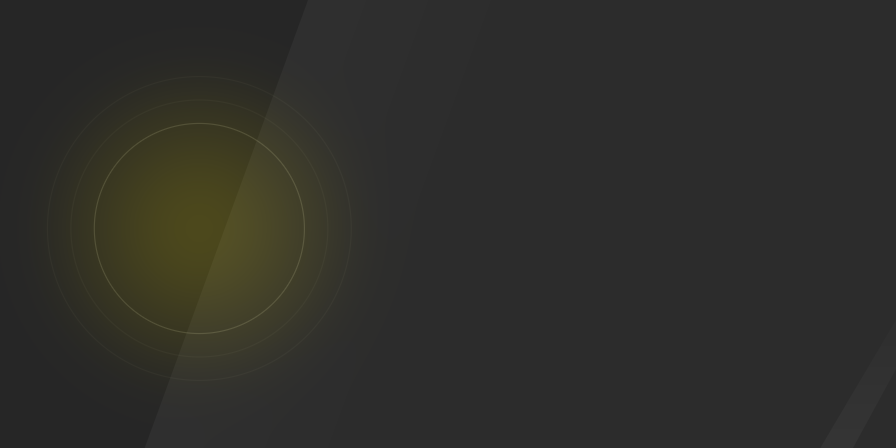
Write a WebGL 2 fragment shader that draws this background.

```glsl
#version 300 es
precision highp float;

#define GLOW_CENTER vec2(0.445, 0.490)
#define GLOW_TINT vec3(0.148, 0.132, -0.040)
#define GLOW_FALLOFF 13.5
#define GLOW_REACH 0.50
#define RING_RADIUS 0.2345
#define RING_STEP 0.0523
#define RING_WIDTH 0.0026
#define RING_LIGHT vec3(0.105, 0.105, 0.085)
#define PANEL_DARK vec3(0.150)
#define PANEL_LIGHT vec3(0.173)
#define BAND_LIGHT 0.030

uniform vec2 u_resolution;
out vec4 fragColor;

// Signed distance to a slanted line, positive on its right side.
float slantDistance(vec2 p, float baseX, float slope) {
    return (p.x - baseX - slope * p.y) / sqrt(1.0 + slope * slope);
}

// Smooth step about one pixel wide.
float coverage(float d, float pixel) {
    return clamp(d / pixel + 0.5, 0.0, 1.0);
}

// Two panels split by a diagonal, with a faint sheen beside the split.
vec3 panels(vec2 p, float pixel) {
    float d = slantDistance(p, 0.323, 0.3646);
    vec3 lightSide = PANEL_LIGHT + 0.011 * (1.0 - smoothstep(0.0, 0.5, d));
    return mix(PANEL_DARK, lightSide, coverage(d, pixel));
}

// Soft round glow that fades out completely at its reach.
float glow(float r) {
    return exp(-GLOW_FALLOFF * r * r) * (1.0 - smoothstep(0.25, GLOW_REACH, r));
}

// Concentric hairlines, the inner one brightest.
float rings(float r, float pixel) {
    float light = 0.0;
    float halfWidth = 0.5 * RING_WIDTH;
    for (int i = 0; i < 3; i++) {
        float k = float(i);
        float offset = abs(r - RING_RADIUS - k * RING_STEP);
        float line = coverage(halfWidth - offset, pixel) * min(1.0, RING_WIDTH / pixel);
        light += line / (1.0 + 3.0 * min(k, 1.0));
    }
    return light;
}

// Slanted band in the lower right, dimming as it rises.
float band(vec2 p, float pixel) {
    float left = slantDistance(p, 1.831, 0.592);
    float right = slantDistance(p, 1.904, 0.544);
    float inside = coverage(left, pixel) * coverage(-right, pixel);
    return inside * mix(1.0, 0.35, smoothstep(0.0, 0.3, p.y));
}

void main() {
    vec2 p = gl_FragCoord.xy / u_resolution.y;
    float pixel = 1.0 / u_resolution.y;
    float r = length(p - GLOW_CENTER);

    vec3 color = panels(p, pixel);
    color += GLOW_TINT * glow(r);
    color += RING_LIGHT * rings(r, pixel);
    color += BAND_LIGHT * band(p, pixel);
    fragColor = vec4(color, 1.0);
}
```
